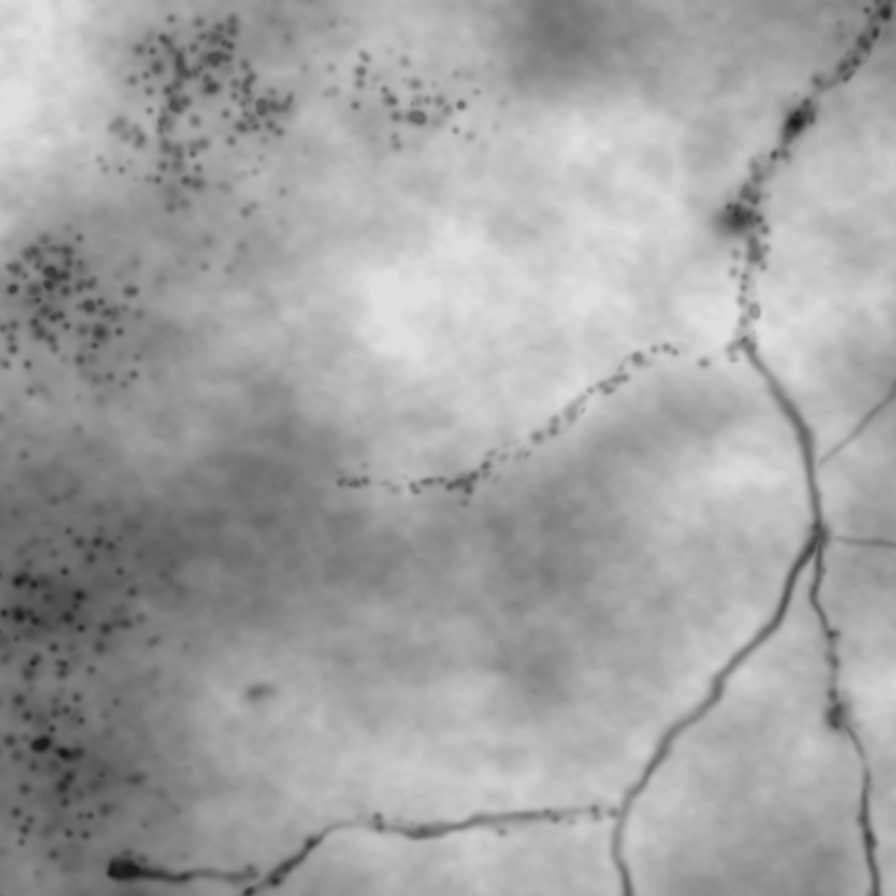
This texture is drawn by a Shadertoy shader. Its source:

```glsl
// Weathered grey stone: lumpy clouded mottling from layered noise,
// thin branching cracks of uneven depth from wobbling segments, and
// dark pits from cellular noise that gather along cracks and in patches.

vec3 hash3(vec2 cell) {
    vec3 q = vec3(dot(cell, vec2(127.1, 311.7)),
                  dot(cell, vec2(269.5, 183.3)),
                  dot(cell, vec2(419.2, 371.9)));
    return fract(sin(q) * 43758.5);
}

// Smooth lattice noise, -0.5 .. 0.5
float noise(vec2 p) {
    vec2 i = floor(p), f = fract(p);
    f = f * f * (3.0 - 2.0 * f);
    float low = mix(hash3(i).x, hash3(i + vec2(1, 0)).x, f.x);
    float high = mix(hash3(i + vec2(0, 1)).x, hash3(i + vec2(1, 1)).x, f.x);
    return mix(low, high, f.y) - 0.5;
}

float clouds(vec2 p) {
    float sum = 0.0, amp = 1.0;
    for (int i = 0; i < 6; i++) {
        sum += amp * noise(p);
        p = mat2(0.8, 0.6, -0.6, 0.8) * p * 2.0 + 7.3;
        amp *= 0.64;
    }
    return sum;
}

// Soft pits, one per cell; density decides how many show
float pits(vec2 p, float density) {
    vec2 cell = floor(p);
    float ink = 0.0;
    for (int y = -1; y <= 1; y++)
    for (int x = -1; x <= 1; x++) {
        vec2 id = cell + vec2(x, y);
        vec3 h = hash3(id);
        vec2 d = p - id - h.xy;
        float radius = mix(0.32, 0.62, fract(h.z * 17.3));
        float shown = smoothstep(h.z, h.z + 0.4, density);
        ink += shown * exp(-dot(d, d) / (radius * radius));
    }
    return min(ink, 1.3);
}

float blob(vec2 p, vec2 center, vec2 size) {
    vec2 d = (p - center) / size;
    return exp(-dot(d, d));
}

float segment(vec2 p, vec2 a, vec2 b) {
    vec2 ab = b - a;
    return length(p - a - ab * clamp(dot(p - a, ab) / dot(ab, ab), 0.0, 1.0));
}

float line(float dist, float width) {
    return exp(-dist * dist / (width * width));
}

void mainImage(out vec4 fragColor, in vec2 fragCoord) {
    vec2 uv = fragCoord / iResolution.xy;

    // Irregular wobble bends the cracks and patch borders
    vec2 p = uv + 0.022 * vec2(noise(uv * 15.0), noise(uv * 15.0 + 40.0))
                + 0.009 * vec2(noise(uv * 45.0), noise(uv * 45.0 + 70.0));
    float cloud = clouds(uv * mat2(3.2, -1.0, 1.0, 4.0));

    // Crumbling upper crack and faint middle vein
    float crumble = segment(p, vec2(1.0, 1.01), vec2(0.89, 0.865));
    crumble = min(crumble, segment(p, vec2(0.89, 0.865), vec2(0.82, 0.755)));
    crumble = min(crumble, segment(p, vec2(0.83, 0.755), vec2(0.835, 0.62)));
    float vein = segment(p, vec2(0.83, 0.615), vec2(0.73, 0.6));
    vein = min(vein, segment(p, vec2(0.73, 0.6), vec2(0.52, 0.46)));
    vein = min(vein, segment(p, vec2(0.52, 0.46), vec2(0.39, 0.475)));

    // Long crack down to the lower edge
    float crack = segment(p, vec2(0.835, 0.62), vec2(0.9, 0.52));
    crack = min(crack, segment(p, vec2(0.9, 0.52), vec2(0.905, 0.41)));
    crack = min(crack, segment(p, vec2(0.905, 0.41), vec2(0.86, 0.31)));
    crack = min(crack, segment(p, vec2(0.86, 0.31), vec2(0.7, 0.11)));
    crack = min(crack, segment(p, vec2(0.7, 0.11), vec2(0.69, -0.01)));

    // Side branches
    float branch = segment(p, vec2(0.905, 0.41), vec2(0.925, 0.22));
    branch = min(branch, segment(p, vec2(0.925, 0.22), vec2(0.965, 0.15)));
    branch = min(branch, segment(p, vec2(0.965, 0.15), vec2(0.98, -0.01)));
    branch = min(branch, segment(p, vec2(0.69, 0.095), vec2(0.37, 0.07)));
    branch = min(branch, segment(p, vec2(0.37, 0.07), vec2(0.27, 0.005)));
    branch = min(branch, segment(p, vec2(0.28, 0.03), vec2(0.13, 0.03)));
    float hairline = min(segment(p, vec2(0.905, 0.41), vec2(1.01, 0.39)),
                         segment(p, vec2(0.91, 0.48), vec2(1.01, 0.57)));

    // Broad light and dark areas
    float shade = 0.66 + 0.27 * cloud + 0.05 * noise(uv * 62.0);
    shade -= 0.15 * blob(uv, vec2(0.25, 0.42), vec2(0.2, 0.09));
    shade -= 0.16 * blob(uv, vec2(0.61, 0.33), vec2(0.16, 0.12));
    shade -= 0.14 * blob(uv, vec2(0.74, 0.53), vec2(0.1, 0.05));
    shade -= 0.19 * blob(uv, vec2(0.62, 0.95), vec2(0.08, 0.06));
    shade -= 0.2 * blob(uv, vec2(0.0, 0.25), vec2(0.2, 0.25));
    shade += 0.1 * blob(uv, vec2(0.4, 0.68), vec2(0.25, 0.14));
    shade += 0.12 * blob(uv, vec2(0.82, 0.46), vec2(0.07, 0.05));
    shade += 0.12 * blob(uv, vec2(0.05, 0.95), vec2(0.12, 0.1));
    shade += 0.06 * (line(crack, 0.06) + line(vein, 0.045));

    // Pits gather in the left patches and along crumbling cracks
    float patches = blob(p, vec2(0.07, 0.67), vec2(0.11, 0.1))
                  + blob(p, vec2(0.22, 0.9), vec2(0.09, 0.14))
                  + blob(p, vec2(0.4, 0.89), vec2(0.15, 0.06))
                  + 0.7 * blob(p, vec2(0.04, 0.24), vec2(0.14, 0.18));
    float density = patches * (0.6 + 1.1 * noise(uv * 17.0 + 5.0)) + 0.06
                  + 0.75 * line(crumble, 0.02) + 0.65 * line(vein, 0.014)
                  + 0.45 * line(branch, 0.013);
    float pitInk = max(pits(uv * 76.0, density), pits(uv * 48.0 + 9.0, density * 0.55));
    shade -= 0.05 * patches;

    // Cracks fade and deepen along their length
    float depth = clamp(0.7 + 1.1 * noise(uv * 21.0 + 30.0), 0.15, 1.0);
    float crackInk = max(line(crack, 0.0075) * (0.35 + 0.65 * depth), 0.8 * line(branch, 0.0065) * depth);
    crackInk = max(crackInk, max(0.35 * line(crumble, 0.008), 0.3 * line(hairline, 0.005)));
    float knots = blob(p, vec2(0.82, 0.755), vec2(0.024, 0.02))
                + blob(p, vec2(0.893, 0.868), vec2(0.018, 0.016))
                + blob(p, vec2(0.907, 0.41), vec2(0.013, 0.018))
                + blob(p, vec2(0.94, 0.19), vec2(0.014, 0.022))
                + 0.7 * blob(p, vec2(0.29, 0.225), vec2(0.014));

    shade -= 0.22 * pitInk * (1.0 - 0.5 * crackInk) + 0.38 * max(crackInk, min(knots, 1.0));
    fragColor = vec4(vec3(clamp(shade, 0.1, 0.87)), 1.0);
}
```
